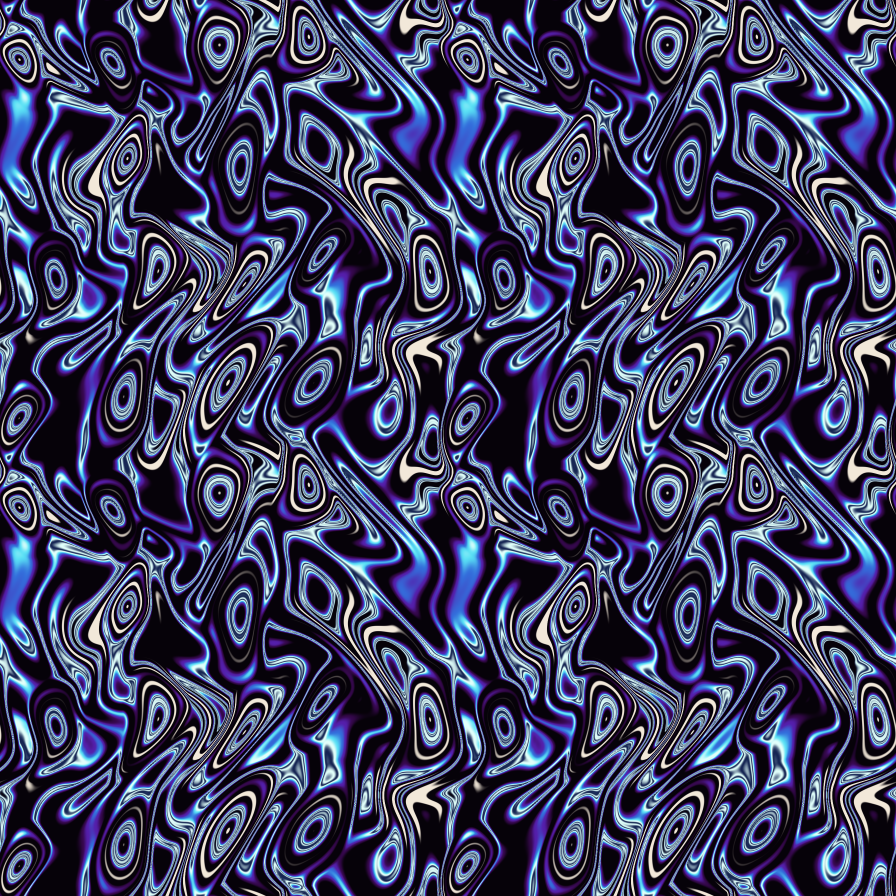
Give the GLSL for this pattern, as a Shadertoy shader.

```glsl
// Marbled neon fluid: warped contour bands with ringed oval eyes, in a wrapping 2 x 2 repeat.

const float TAU = 6.2831853;
const float REPEATS = 2.0;            // tiles across and down
const vec2 EYE_CELLS = vec2(5.0, 4.0);// eye grid inside one tile
const vec2 EYE_RADIUS = vec2(0.44, 0.68);
const float EYE_CHANCE = 0.68;
const float EYE_SLANT = 0.3;
const float EYE_RINGS = 2.0;
const float WARP = 0.5;               // strength of the swirls
const int WARP_STEPS = 5;
const float BANDS = 0.85;             // contour bands per unit of flow
const float FINE_LINES = 5.0;         // hairlines inside the bright strips
const int SAMPLES = 3;                // antialiasing grid per pixel

const vec3 INK = vec3(0.025, 0.008, 0.035);
const vec3 PLUM = vec3(0.21, 0.03, 0.30);
const vec3 VIOLET = vec3(0.33, 0.12, 0.67);
const vec3 BLUE = vec3(0.20, 0.43, 0.86);
const vec3 CYAN = vec3(0.35, 0.88, 0.96);
const vec3 PALE = vec3(0.88, 1.00, 0.98);
const vec3 HAIRLINE = vec3(0.08, 0.14, 0.32);
const vec3 CREAM = vec3(0.95, 0.91, 0.85);

vec3 hash3(vec2 cell) {
    vec3 h = vec3(dot(cell, vec2(127.1, 311.7)),
                  dot(cell, vec2(269.5, 183.3)),
                  dot(cell, vec2(419.2, 371.9)));
    return fract(sin(h) * 4375.85);
}

// Whole-number frequencies keep every swirl periodic over the tile.
vec2 swirl(vec2 q) {
    for (int i = 1; i <= WARP_STEPS; i++) {
        float k = float(i);
        q += WARP / k * sin(k * q.yx + vec2(1.7, 0.6) * k * k);
    }
    return q;
}

float flow(vec2 q) {
    return 0.75 * sin(5.0 * q.x + q.y)
         + 0.50 * sin(3.0 * q.x - 2.0 * q.y + 1.3)
         + 0.32 * sin(7.0 * q.x + 3.0 * q.y + 4.1)
         + 0.35 * sin(4.0 * q.y - 2.0 * q.x + 2.2);
}

// Wrapping cellular distance to the nearest slanted oval; 1 at its rim.
float eyeDistance(vec2 p) {
    vec2 base = floor(p);
    float nearest = 1.0;
    for (int y = -1; y <= 1; y++) {
        for (int x = -1; x <= 1; x++) {
            vec2 cell = base + vec2(x, y);
            vec3 rnd = hash3(mod(cell, EYE_CELLS));
            vec2 r = p - cell - 0.35 - 0.3 * rnd.xy;
            r.x -= EYE_SLANT * r.y;
            float size = mix(0.65, 1.0, rnd.x);
            float d = length(r / (EYE_RADIUS * size));
            if (rnd.z < EYE_CHANCE) nearest = min(nearest, d);
        }
    }
    return nearest;
}

// Energy climbs from cream and ink through neon to hairlined silver.
vec3 neonRamp(float e) {
    vec3 col = mix(INK, PLUM, smoothstep(-0.25, 0.12, e));
    col = mix(col, VIOLET, smoothstep(0.08, 0.36, e));
    col = mix(col, BLUE, smoothstep(0.36, 0.54, e));
    col = mix(col, CYAN, smoothstep(0.52, 0.64, e));
    col = mix(col, PALE, smoothstep(0.62, 0.72, e));

    float contrast = 1.0 - smoothstep(0.5, 1.8, fwidth(e) * FINE_LINES);
    float hair = 0.5 + 0.5 * contrast * cos(TAU * FINE_LINES * (e - 0.72));
    col = mix(col, mix(HAIRLINE, PALE, hair), smoothstep(0.72, 0.78, e));
    col = mix(col, INK, smoothstep(1.16, 1.22, e));
    return mix(col, CREAM, smoothstep(-1.02, -1.14, e));
}

vec3 marble(vec2 uv) {
    vec2 p = uv * REPEATS * TAU;
    vec2 q = swirl(p);

    // Eyes replace the flow with concentric rings.
    float d = eyeDistance(mix(p, q, 0.4) / TAU * EYE_CELLS);
    float cover = smoothstep(0.0, 0.4, 1.0 - d);
    float height = mix(BANDS * flow(q), 0.5 - EYE_RINGS * d, cover);

    // Uneven glow lets some bands fade to plum and others burn to silver.
    float glow = 0.9 + 0.26 * sin(2.0 * q.x + q.y + 0.8)
                     + 0.22 * sin(3.0 * q.y - q.x + 2.9);
    glow = mix(glow, 1.18, 0.8 * cover);
    return neonRamp(glow * cos(TAU * height));
}

void mainImage(out vec4 fragColor, in vec2 fragCoord) {
    vec3 sum = vec3(0.0);
    for (int y = 0; y < SAMPLES; y++) {
        for (int x = 0; x < SAMPLES; x++) {
            vec2 offset = (vec2(x, y) + 0.5) / float(SAMPLES) - 0.5;
            sum += marble((fragCoord + offset) / iResolution.xy);
        }
    }
    fragColor = vec4(sum / float(SAMPLES * SAMPLES), 1.0);
}
```
